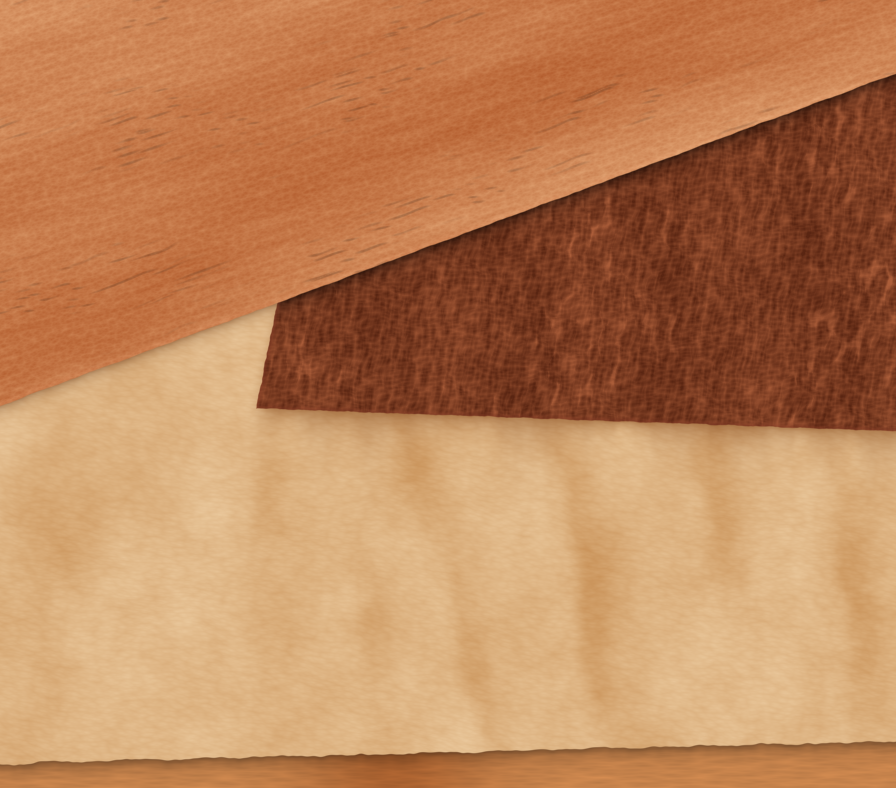
This texture is drawn by a Shadertoy shader. Its source:

```glsl
// Three overlapping sheets of wood veneer: amber on top, dark red-brown tucked
// beneath it, pale curly wood behind. Sheets are half-planes with soft shadows;
// grain is stretched cellular noise, colour drift is layered sines.
#define ASPECT 1.137
#define AMBER_EDGE vec2(0.485, 0.371)   // height at left, slope
#define DARK_EDGE vec2(0.4935, -0.0358)
#define PALE_EDGE vec2(0.031, 0.025)
#define DARK_CORNER vec2(0.325, 0.482)
#define DARK_LEAN 0.203
#define CURL_LEAN 0.19
#define AMBER_GRAIN 0.50
#define DARK_GRAIN 1.25
#define PALE_GRAIN 0.36
#define SHADOW 0.55

vec2 hash2(vec2 p) {
    vec3 q = fract(vec3(p.xyx) * vec3(0.1031, 0.1030, 0.0973));
    q += dot(q, q.yzx + 33.33);
    return fract((q.xx + q.yz) * q.zy);
}
// Distance to the nearest scattered point, centred around zero
float cells(vec2 p) {
    vec2 id = floor(p), f = fract(p);
    float nearest = 4.0;
    for (int k = 0; k < 9; k++) {
        vec2 cell = vec2(k % 3 - 1, k / 3 - 1);
        vec2 r = cell + hash2(id + cell + 71.0) - f;
        nearest = min(nearest, dot(r, r));
    }
    return sqrt(nearest) - 0.5;
}
float grain(vec2 p) {
    return 0.6 * cells(p) + 0.4 * cells(p * vec2(2.1, 1.9) + 17.3);
}
// Smooth irregular drift, about -1 to 1
float waves(vec2 p) {
    float sum = 0.0, amp = 0.5;
    for (int i = 0; i < 5; i++) {
        sum += amp * sin(p.x + 1.6 * sin(p.y + float(i)));
        p = mat2(0.8, 0.6, -0.6, 0.8) * p * 1.75 + 2.3;
        amp *= 0.62;
    }
    return sum;
}
float bump(float x, float width) { return exp(-x * x / (width * width)); }

float aboveLine(vec2 p, vec2 line) {
    return (p.y - line.x - line.y * p.x) / sqrt(1.0 + line.y * line.y);
}

vec3 amberWood(vec2 p, float d) {
    vec2 g = vec2(p.x + 0.3 * p.y, p.y - 0.3 * p.x);
    float tone = 0.38
        + 0.36 * smoothstep(0.22, 0.46, d) * (1.0 - 0.7 * p.x)
        + 0.36 * smoothstep(0.25, 0.8, p.x) * bump(d, 0.065)
        - 0.22 * bump(d - 0.15, 0.055) * smoothstep(0.1, 0.4, p.x)
        - 0.18 * bump(d - 0.03, 0.09) * (1.0 - smoothstep(0.0, 0.4, p.x));
    tone += 0.13 * waves(vec2(g.y * 38.0, g.x * 5.0));
    tone += AMBER_GRAIN * (grain(g * vec2(95.0, 170.0)) + 0.5 * cells(g * vec2(9.0, 130.0)));
    // Faint broken pores drawn out along the grain, gathered in patches
    float pore = 1.0 - smoothstep(-0.46, -0.22, cells(g * vec2(11.0, 105.0) + waves(g * 9.0)));
    pore *= smoothstep(-0.1, 0.7, waves(vec2(g.y * 30.0, g.x * 8.0) + 3.0));
    return mix(vec3(0.73, 0.405, 0.22), vec3(0.87, 0.62, 0.43), tone) * (1.0 - 0.16 * pore);
}

vec3 darkWood(vec2 p) {
    vec2 g = vec2(p.x - 0.14 * p.y, p.y) + 0.003 * waves(p * 40.0);
    float tone = 0.50 + 0.14 * waves(vec2(g.x * 32.0, g.y * 9.0));
    tone += DARK_GRAIN * (0.65 * grain(g * vec2(105.0, 26.0)) + 0.35 * cells(g * vec2(75.0, 190.0)));
    // Ruddy flecks in clusters
    float fleck = smoothstep(0.0, 0.3, cells(g * vec2(75.0, 32.0) + 31.0));
    tone += 0.42 * fleck * smoothstep(-0.2, 0.6, waves(g * vec2(17.0, 11.0) + 4.0));
    return mix(vec3(0.35, 0.145, 0.07), vec3(0.64, 0.345, 0.21), clamp(tone, 0.0, 1.1));
}

vec3 paleWood(vec2 p) {
    // Curl streaks: centre x, centre y, half length, strength
    const vec4 curls[8] = vec4[8](
        vec4(0.08, 0.36, 0.13, 0.35), vec4(0.34, 0.38, 0.10, 0.40),
        vec4(0.53, 0.40, 0.09, 0.60), vec4(0.47, 0.21, 0.07, 0.45),
        vec4(0.60, 0.17, 0.13, 0.55), vec4(0.74, 0.28, 0.20, 0.75),
        vec4(0.91, 0.34, 0.10, 0.60), vec4(1.08, 0.27, 0.15, 0.60));
    float bend = 0.012 * waves(vec2(p.y * 18.0, p.x * 7.0));
    float shade = 0.27 + 0.16 * waves(vec2(p.x * 17.0, p.y * 9.0)) + 0.09 * waves(p * 38.0);
    for (int i = 0; i < 8; i++) {
        vec4 c = curls[i];
        float lean = CURL_LEAN * smoothstep(0.35, 0.55, c.x) * (1.0 - 0.5 * smoothstep(0.8, 0.9, c.x));
        float across = p.x - c.x + lean * (p.y - c.y) + bend;
        float width = i == 0 ? 0.05 : mix(0.017, 0.036, step(0.0, across));
        shade += 0.75 * c.w * bump(across, width) * bump(p.y - c.y, c.z);
    }
    vec2 g = vec2(p.x, p.y + 0.006 * waves(p * 9.0) + 0.12 * p.x);
    shade += PALE_GRAIN * (grain(g * vec2(50.0, 150.0)) + 0.35 * cells(g * 24.0));
    return mix(vec3(0.90, 0.755, 0.575), vec3(0.79, 0.575, 0.35), clamp(shade, -0.2, 1.1));
}

void mainImage(out vec4 fragColor, in vec2 fragCoord) {
    vec2 p = fragCoord / iResolution.xy * vec2(ASPECT, 1.0);
    float aa = 0.9 / iResolution.y;
    // Signed distances to the sheet borders, with slight tearing
    float amber = aboveLine(p, AMBER_EDGE) + 0.0008 * waves(p.xx * 45.0);
    float darkBottom = aboveLine(p, DARK_EDGE) + 0.0009 * waves(p.xx * 70.0);
    float darkLeft = p.x - DARK_CORNER.x - DARK_LEAN * (p.y - DARK_CORNER.y);
    float dark = min(darkBottom, darkLeft + 0.0012 * waves(p.yy * 60.0));
    float pale = aboveLine(p, PALE_EDGE) + 0.0025 * waves(p.xx * 32.0);
    // Strip showing below the pale sheet
    vec3 col = mix(vec3(0.79, 0.52, 0.30), vec3(0.68, 0.39, 0.19), bump(p.x - 0.50, 0.11));
    col *= 1.0 + 0.15 * grain(p * vec2(18.0, 150.0));
    col *= 1.0 - 0.38 * exp(min(pale, 0.0) / 0.009);
    // Pale sheet, shaded by both sheets above it
    float ragged = 0.017 + 0.010 * waves(vec2(p.x * 28.0, 2.0));
    float shadow = exp(min(darkBottom, 0.0) / ragged) * smoothstep(-0.015, 0.03, darkLeft);
    vec3 wood = paleWood(p) * (1.0 - shadow * vec3(0.22, 0.32, 0.42));
    wood *= 1.0 - 0.30 * exp(min(amber, 0.0) / 0.007) * vec3(0.8, 1.0, 1.15);
    col = mix(col, wood, smoothstep(-aa, aa, pale));
    // Dark sheet under the amber overlap
    wood = darkWood(p) * (1.0 - SHADOW * exp(min(amber, 0.0) / 0.008));
    wood = mix(wood, vec3(0.50, 0.22, 0.14), 0.5 * bump(dark, 0.004));
    col = mix(col, wood, smoothstep(-aa, aa, dark));
    // Amber sheet with a thin lit border
    wood = amberWood(p, amber) + 0.03 * bump(amber - 0.003, 0.003);
    fragColor = vec4(clamp(mix(col, wood, smoothstep(-aa, aa, amber)), 0.0, 1.0), 1.0);
}
```
